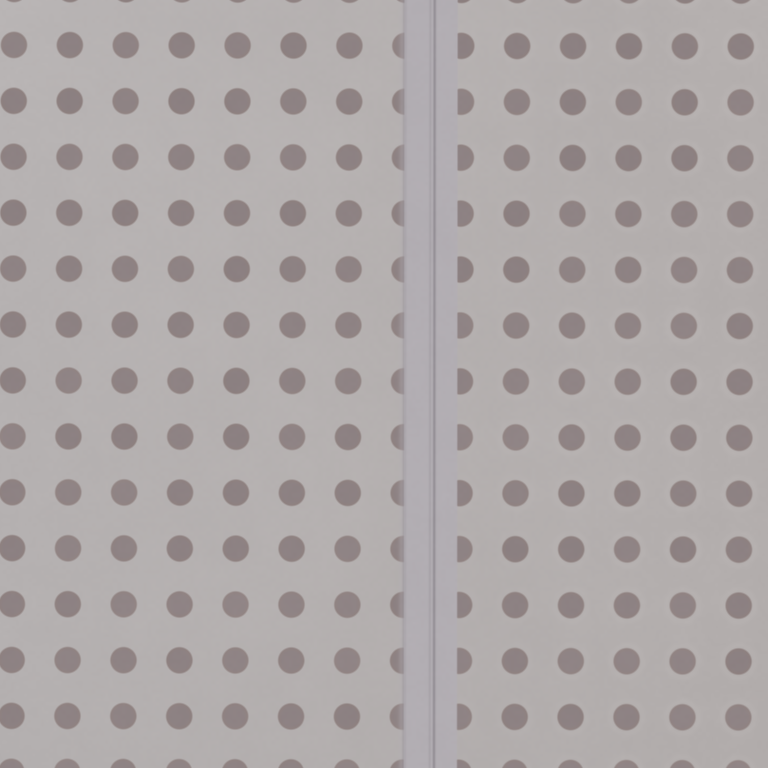
This pattern is drawn by a WebGL 2 fragment shader. Its source:

```glsl
#version 300 es
precision highp float;
// Perforated panels: a grid of round holes, split by a grooved vertical joint strip.

#define PITCH 0.0728                     // spacing of the holes
#define RADIUS 0.0171                    // hole radius
#define FIRST_HOLE vec2(0.0147, 0.0679)  // centre of the lower left hole
#define SKEW vec2(0.0037, 0.0021)        // slight turn of the grid
#define STRIP vec2(0.5262, 0.5955)       // left and right edge of the strip
#define GROOVE_X 0.5655                  // centre of the dark groove
#define SOFTNESS 0.0016                  // blur of the edges
#define PANEL_COLOR vec3(0.708, 0.690, 0.688)
#define HOLE_COLOR vec3(0.555, 0.510, 0.515)
#define STRIP_COLOR vec3(0.697, 0.680, 0.700)
#define GROOVE_COLOR vec3(0.575, 0.555, 0.580)

uniform vec2 u_resolution;
out vec4 fragColor;

float hash(vec2 p) {
    return fract(sin(dot(p, vec2(127.1, 311.7))) * 43758.5453);
}

float noise(vec2 p) {
    vec2 cell = floor(p), f = fract(p);
    f = f * f * (3.0 - 2.0 * f);
    return mix(mix(hash(cell), hash(cell + vec2(1, 0)), f.x),
               mix(hash(cell + vec2(0, 1)), hash(cell + vec2(1, 1)), f.x), f.y);
}

// Soft vertical line, 1 at its centre
float line(float x, float centre, float width) {
    float d = (x - centre) / width;
    return exp(-d * d);
}

vec3 panel(vec2 uv, float blur) {
    // Cool light from the upper left, fading to warm on the right
    vec3 color = PANEL_COLOR + vec3(0.002, 0.006, 0.010) * (0.5 - uv.x);
    color += 0.012 * (uv.y - uv.x) + 0.010 * (noise(uv * 5.0) - 0.5);

    // Hole grid
    vec2 grid = (uv - FIRST_HOLE + vec2(-SKEW.x * uv.y, SKEW.y * uv.x)) / PITCH;
    vec2 id = floor(grid + 0.5);
    float d = length(grid - id) * PITCH - RADIUS;

    // Faint light halo, stronger on the right panel
    float halo = exp(-pow((d - 0.004) / 0.004, 2.0));
    color += 0.010 * halo * smoothstep(0.4, 0.9, uv.x);

    // Hole with a warm rim and a small tone change from hole to hole
    vec3 hole = HOLE_COLOR + 0.016 * (hash(id) - 0.5) - 0.008 * (uv.y - 0.5);
    hole += vec3(0.008, 0.0, -0.010) * smoothstep(-0.006, 0.0, d);
    return mix(color, hole, 1.0 - smoothstep(-blur, blur, d));
}

vec3 strip(float x) {
    vec3 color = STRIP_COLOR;
    color += 0.012 * line(x, GROOVE_X - 0.0025, 0.0015);
    color = mix(color, GROOVE_COLOR, 0.30 * line(x, GROOVE_X - 0.0055, 0.0018));
    return mix(color, GROOVE_COLOR, 0.90 * line(x, GROOVE_X, 0.0020));
}

void main() {
    vec2 uv = gl_FragCoord.xy / u_resolution;
    float blur = max(SOFTNESS, 0.75 / u_resolution.y);
    float x = uv.x - 0.0010 * (uv.y - 0.5);

    vec3 color = panel(uv, blur);

    // Pale sheen over the holes next to the left strip edge, then its shadow
    color = mix(color, STRIP_COLOR, 0.35 * line(x, STRIP.x - 0.003, 0.004));
    color = mix(color, GROOVE_COLOR, 0.45 * line(x, STRIP.x, 0.0022));

    // Joint strip
    float inside = smoothstep(-blur, blur, x - STRIP.x)
                 * smoothstep(-blur, blur, STRIP.y - x);
    color = mix(color, strip(x), inside);
    color = mix(color, GROOVE_COLOR, 0.22 * line(x, STRIP.x + 0.0015, 0.0018));

    // Fine grain and soft blotches
    color += 0.006 * (noise(uv * 180.0) - 0.5) + 0.006 * (noise(uv * 28.0) - 0.5);
    fragColor = vec4(color, 1.0);
}
```
